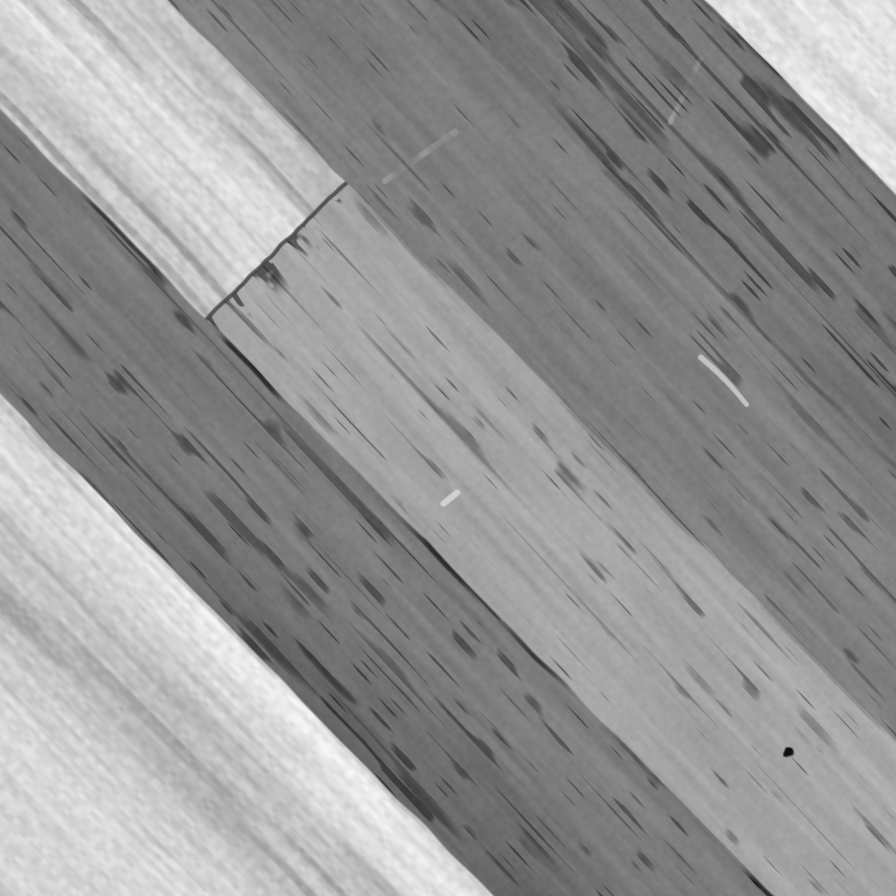
Write a three.js fragment shader that draws this texture.

```glsl
varying vec2 vUv;

float hash(vec2 p) {
  p = fract(p * vec2(0.1031, 0.1137));
  p += dot(p, p.yx + 33.33);
  return fract((p.x + p.y) * p.x * 7.31 + p.y * 91.7);
}

float noise(vec2 p) {
  vec2 i = floor(p), f = fract(p);
  f = f * f * (3.0 - 2.0 * f);
  return mix(mix(hash(i), hash(i + vec2(1, 0)), f.x),
             mix(hash(i + vec2(0, 1)), hash(i + vec2(1, 1)), f.x), f.y);
}

float fbm(vec2 p) {
  float sum = 0.0, amp = 0.5;
  for (int i = 0; i < 4; i++) {
    sum += amp * noise(p);
    p = p * 2.03 + 11.7;
    amp *= 0.5;
  }
  return sum / 0.9375;
}

// 1 on a segment from a to b, fading over its width
float scratch(vec2 p, vec2 a, vec2 b, float width) {
  vec2 d = b - a;
  float t = clamp(dot(p - a, d) / dot(d, d), 0.0, 1.0);
  return 1.0 - smoothstep(width * 0.4, width, length(p - a - d * t));
}

// Pale board: wide wavy streaks and a fine speckle
float paleWood(vec2 q, float tone, float streaks) {
  float wave = q.y + 0.012 * noise(q.xx * 5.0 + 3.0);
  float band = fbm(vec2(q.x * 1.6, wave * 38.0));
  float fibre = noise(vec2(q.x * 10.0, wave * 190.0));
  float line = smoothstep(0.6, 0.85, noise(vec2(q.x * 3.0, wave * 75.0 + 9.0)));
  float speck = noise(q * vec2(130.0, 210.0));
  return tone + streaks * (band - 0.5) - 0.45 * streaks * line
       + 0.07 * (fibre - 0.5) + 0.08 * (speck - 0.5);
}

// Darker board: soft fibres crossed by short dark pores
float poredWood(vec2 q, float tone, float density, float depth) {
  float skewed = q.y + 0.03 * q.x;
  float cloud = fbm(q * vec2(3.0, 14.0));
  float fibre = fbm(vec2(q.x * 7.0, skewed * 110.0));
  float pore = noise(vec2(q.x * 19.0, skewed * 215.0));
  float longPore = noise(vec2(q.x * 8.0 + 5.0, skewed * 150.0));
  float limit = 0.88 - density - 0.25 * (cloud - 0.5);
  float dark = max(smoothstep(limit, limit + 0.17, pore),
                   0.8 * smoothstep(limit + 0.03, limit + 0.2, longPore));
  return tone + 0.07 * (cloud - 0.5) + 0.11 * (fibre - 0.5)
       + 0.03 * (noise(q * 190.0) - 0.5) - depth * dark;
}

// q.x runs along the boards, q.y across them
float board(float k, float f, vec2 q) {
  if (k < -0.5) return paleWood(q, 0.84, 0.12);
  if (k < 0.5) return paleWood(q, mix(0.76, 0.87, smoothstep(0.5, 0.75, f)), 0.25);
  if (k < 1.5) {
    float shade = (1.0 - smoothstep(0.0, 0.6, f)) * smoothstep(-0.5, 0.1, q.x);
    return poredWood(q, 0.475 - 0.07 * shade, 0.08 + 0.07 * shade, 0.17);
  }
  if (k < 2.5) {
    float joint = q.x + 0.2975 + 0.002 * (noise(q.yy * 60.0) - 0.5);
    float tone = mix(paleWood(q, 0.81, 0.28), poredWood(q, 0.645, 0.06, 0.22),
                     smoothstep(-0.0015, 0.0015, joint));
    // Butt joint with a ragged stain on its lower side
    float reach = 0.055 * smoothstep(0.35, 0.85, noise(vec2(q.y * 75.0, 4.0)));
    float stain = step(0.0, joint) * (1.0 - smoothstep(reach * 0.4, reach + 0.002, joint));
    stain *= smoothstep(0.25, 0.6, noise(q * vec2(95.0, 160.0)));
    tone -= 0.33 * stain;
    return mix(tone, 0.28, 0.85 * (1.0 - smoothstep(0.001, 0.0035, abs(joint))));
  }
  if (k < 3.5) return poredWood(q, 0.495, 0.07, 0.15);
  if (k < 4.5) return poredWood(q, 0.465, 0.13 + 0.06 * f, 0.19);
  return paleWood(q, 0.88, 0.1);
}

void main() {
  vec2 uv = vUv;
  vec2 q = vec2(dot(uv, vec2(0.701, -0.713)), dot(uv, vec2(0.713, 0.701)));

  // Six board edges at a slightly uneven pitch
  float pos = q.y - 0.167;
  float b = (pos - 0.011 * sin(2.869 * pos)) / 0.219;
  b += 0.012 * (noise(vec2(q.x * 22.0, 2.0)) - 0.5);
  float edge = floor(b + 0.5);
  float gap = b - edge;
  float grey = mix(board(edge - 1.0, gap + 1.0, q), board(edge, gap, q),
                   smoothstep(-0.008, 0.008, gap));

  // Broken dark seams, heaviest beside the middle board
  float heavy = 1.0 - smoothstep(0.4, 0.6, abs(edge - 2.0));
  float broken = smoothstep(0.35, 0.75, noise(vec2(q.x * 13.0, edge * 7.0)));
  float seam = 1.0 - smoothstep(0.004, 0.02, abs(gap + 0.008));
  grey -= seam * broken * mix(0.1, 0.3, heavy);

  // Scratches and a nail hole
  float bend = 0.003 * sin(uv.x * 60.0);
  grey = mix(grey, 0.76, scratch(uv + vec2(0, bend), vec2(0.782, 0.602), vec2(0.833, 0.548), 0.0042));
  grey = mix(grey, 0.82, scratch(uv, vec2(0.495, 0.438), vec2(0.51, 0.45), 0.005));
  float worn = noise(uv * 70.0);
  grey += 0.12 * worn * scratch(uv, vec2(0.43, 0.798), vec2(0.508, 0.853), 0.005);
  grey += 0.16 * worn * scratch(uv, vec2(0.748, 0.863), vec2(0.782, 0.935), 0.004);
  float hole = length(uv - vec2(0.88, 0.161)) + 0.003 * (noise(uv * 160.0) - 0.5);
  grey = mix(0.06, grey, smoothstep(0.004, 0.0075, hole));

  gl_FragColor = vec4(vec3(clamp(grey, 0.0, 1.0)), 1.0);
}
```
